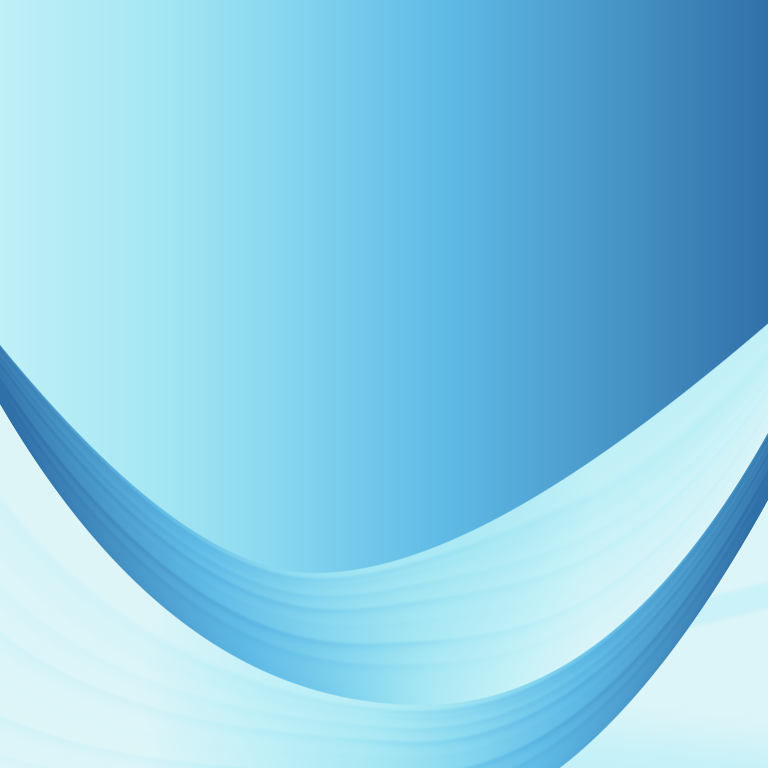
This background is drawn by a WebGL 1 fragment shader. Its source:

```glsl
precision highp float;
// Two folded satin ribbons sweep below a pale-to-deep-blue horizontal gradient.
// Rational bowl curves bound the ribbons; a coordinate across each one
// places its fanned folds, and a single tone ramp colours everything.
uniform vec2 u_resolution;

float ramp(float a, float b, float x) {
    return clamp((x - a) / (b - a), 0.0, 1.0);
}

// Tone below 0 is near white, 0 is pale cyan and 1 is deep blue.
vec3 blueTone(float k) {
    vec3 c = mix(vec3(0.89, 0.965, 0.975), vec3(0.75, 0.94, 0.97), ramp(-0.3, 0.0, k));
    c = mix(c, vec3(0.65, 0.905, 0.953), ramp(0.0, 0.2, k));
    c = mix(c, vec3(0.54, 0.85, 0.94), ramp(0.2, 0.35, k));
    c = mix(c, vec3(0.37, 0.73, 0.90), ramp(0.35, 0.58, k));
    c = mix(c, vec3(0.30, 0.62, 0.81), ramp(0.58, 0.75, k));
    return mix(c, vec3(0.19, 0.44, 0.66), ramp(0.75, 1.0, k));
}

// Curve with its lowest point at "low"; each side has its own (a, b) bend.
float bowl(float x, vec2 low, vec2 left, vec2 right) {
    float d = x - low.x;
    vec2 bend = d < 0.0 ? left : right;
    return low.y + d * d / (bend.x + bend.y * abs(d));
}

// Sharp-topped shadows that fade across the ribbon, spaced wider with depth.
float folds(float t, float soft) {
    float shade = 0.0;
    for (int i = 0; i < 7; i++) {
        float n = float(i);
        float d = t - 0.05 - 0.055 * pow(n, 1.4);
        float weight = 0.6 + 0.4 * cos(n * 2.4);
        shade += weight * smoothstep(-soft, soft, d) * exp(-max(d, 0.0) * 22.0);
    }
    return shade - 0.3;
}

void main() {
    vec2 p = gl_FragCoord.xy / u_resolution;
    float px = 1.0 / u_resolution.y;
    float x = p.x;

    // Ribbon boundaries
    float upper = bowl(x, vec2(0.41, 0.254), vec2(0.39, 0.43), vec2(0.6, 0.8));
    float middle = bowl(x, vec2(0.55, 0.082), vec2(1.08, -0.56), vec2(0.72, -0.33));
    float lower = bowl(x, vec2(0.53, -0.076), vec2(20.0, 0.0), vec2(0.52, 0.0));

    // Background gradient
    vec3 color = blueTone(x);

    // Back ribbon: deep at the left, pale at the right
    float width = upper - middle;
    float t = clamp((upper - p.y) / width, 0.0, 1.0);
    float fan = pow(t, 1.0 + 1.3 * smoothstep(0.5, 1.0, x));
    float tone = max(1.0 - 1.4 * x, -0.08);
    tone += (t - 0.5) * mix(0.2, -0.22, smoothstep(0.4, 0.75, x));
    tone += folds(fan, 0.004 / width) * mix(0.16, 0.12, smoothstep(0.3, 0.8, x));
    vec3 back = blueTone(tone);
    color = mix(color, back, smoothstep(-px, px, upper - p.y));

    // Front ribbon: nearly white at the left, deep at the right
    width = middle - lower;
    t = clamp((middle - p.y) / width, 0.0, 1.0);
    fan = pow(t, 2.0 - smoothstep(0.0, 0.5, x));
    tone = max(1.5 * x - 0.5, -0.22);
    tone += 0.2 * (t - 0.5) * smoothstep(0.3, 0.5, x);
    tone += folds(fan, 0.004 / width) * mix(0.13, 0.17, smoothstep(0.2, 0.6, x));
    vec3 front = blueTone(tone);
    color = mix(color, front, smoothstep(-px, px, middle - p.y));

    // Pale corner with a faint band and a cyan glow along the bottom
    float band = p.y - 0.225 + 0.25 * (1.0 - x);
    tone = -0.24 + 0.14 * smoothstep(0.022, 0.012, abs(band));
    tone += 0.2 * (1.0 - smoothstep(0.0, 0.1, p.y + 0.12 * (x - 0.8)));
    float below = smoothstep(-px, px, lower - p.y) * step(0.53, x);
    color = mix(color, blueTone(tone), below);

    gl_FragColor = vec4(color, 1.0);
}
```
